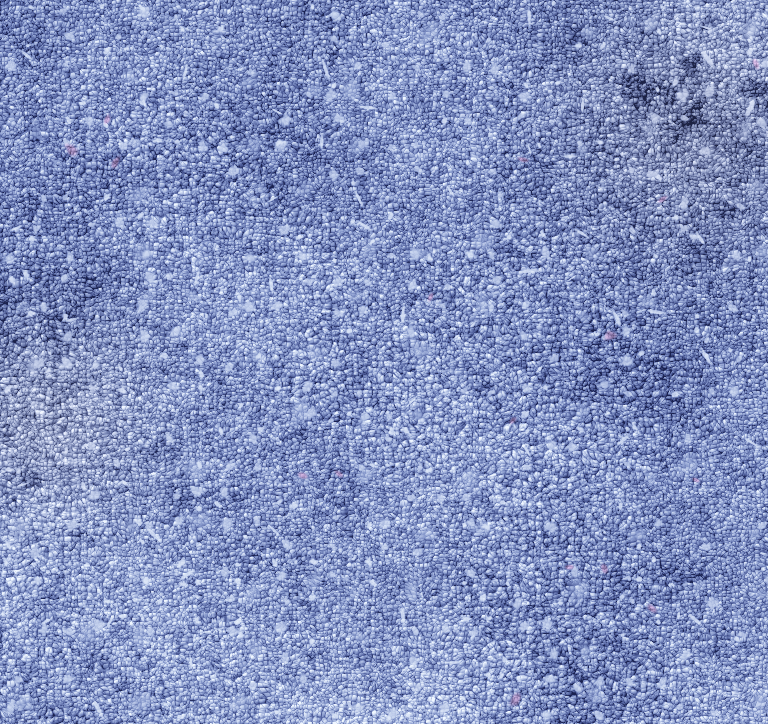
Give the GLSL for this texture, as a Shadertoy shader.

```glsl
vec3 hash3(vec2 p) {
    vec3 q = fract(p.xyx * vec3(0.1031, 0.1030, 0.0973));
    q += dot(q, q.yxz + 33.33);
    return fract((q.xxy + q.yzz) * q.zyx);
}

float noise(vec2 p) {
    vec2 i = floor(p), f = fract(p);
    f = f * f * (3.0 - 2.0 * f);
    float low = mix(hash3(i).x, hash3(i + vec2(1, 0)).x, f.x);
    float high = mix(hash3(i + vec2(0, 1)).x, hash3(i + vec2(1, 1)).x, f.x);
    return mix(low, high, f.y);
}

float fbm(vec2 p) {
    float sum = 0.0, amp = 0.5;
    for (int i = 0; i < 5; i++) {
        sum += amp * noise(p);
        p = mat2(1.6, 1.2, -1.2, 1.6) * p + 7.3;
        amp *= 0.5;
    }
    return sum / 0.97;
}

// Relief of packed grains lit from the upper left, centred on zero
float grains(vec2 p) {
    vec2 cell = floor(p), toGrain = vec2(0);
    float nearest = 9.0, second = 9.0, shade = 0.0;
    for (int y = -1; y <= 1; y++)
    for (int x = -1; x <= 1; x++) {
        vec2 id = cell + vec2(x, y);
        vec3 rnd = hash3(id);
        vec2 offset = p - id - 0.1 - 0.8 * rnd.xy;
        float dist = length(offset);
        if (dist < nearest) {
            second = nearest;
            nearest = dist;
            toGrain = offset;
            shade = rnd.z;
        } else {
            second = min(second, dist);
        }
    }
    float dome = smoothstep(0.0, 0.35, second - nearest);
    float light = dot(toGrain, vec2(-0.5, 0.85));
    return 0.18 * (dome - 0.68) + 0.26 * light * dome + 0.16 * (shade - 0.5);
}

// Scattered elliptical chips, at most one per cell
float chips(vec2 p, float chance, float radius, float stretch, float softness) {
    vec2 id = floor(p);
    vec3 rnd = hash3(id + 51.7), form = hash3(id + 113.1);
    float angle = 6.283 * form.x, c = cos(angle), s = sin(angle);
    vec2 q = mat2(c, s, -s, c) * (fract(p) - 0.3 - 0.4 * rnd.xy);
    q.y *= stretch * (1.0 + 0.5 * form.y);
    float size = radius * (0.5 + 0.5 * form.z);
    float dist = length(q) / size + 0.5 * (noise(p * 9.0) - 0.5);
    return step(rnd.z, chance) * (1.0 - smoothstep(1.0 - softness, 1.0 + 0.5 * softness, dist));
}

float spot(vec2 p, vec2 centre, float radius) {
    vec2 d = (p - centre) / radius;
    return exp(-dot(d, d));
}

vec3 blueRamp(float tone) {
    vec3 color = mix(vec3(0.10, 0.13, 0.31), vec3(0.31, 0.37, 0.61), smoothstep(0.08, 0.33, tone));
    color = mix(color, vec3(0.53, 0.60, 0.80), clamp((tone - 0.31) / 0.22, 0.0, 1.0));
    color = mix(color, vec3(0.77, 0.82, 0.93), clamp((tone - 0.53) / 0.24, 0.0, 1.0));
    return mix(color, vec3(0.94, 0.97, 1.0), clamp((tone - 0.77) / 0.2, 0.0, 1.0));
}

void mainImage(out vec4 fragColor, in vec2 fragCoord) {
    vec2 p = fragCoord / iResolution.y;
    vec2 warp = vec2(noise(p * 45.0), noise(p * 45.0 + 19.0)) - 0.5;
    vec2 q = p + 0.008 * warp;

    // Grain relief, with coarse and fine areas
    float coarse = smoothstep(0.3, 0.7, fbm(p * 4.0 + 3.0) + 0.15 * (0.5 - p.y));
    float tone = 0.535 + grains(q * vec2(92, 104)) * mix(0.75, 1.3, coarse);
    tone += grains(q * vec2(175, 190) + 40.0) * mix(1.25, 1.0, coarse);
    tone += 0.22 * (noise(p * 310.0) - 0.5);

    // Broad stains and worn patches
    float worn = spot(p, vec2(0.96, 0.83), 0.17) + spot(p, vec2(0.06, 0.42), 0.13);
    tone += 0.32 * (fbm(p * 5.0) - 0.5) + 0.05 * (0.45 - p.y) + 0.04 * worn;
    tone -= 0.06 * spot(p, vec2(0.1, 0.63), 0.2) + 0.07 * spot(p, vec2(0.86, 0.5), 0.1);
    float pits = smoothstep(0.58, 0.75, fbm(p * 24.0 + 8.0));
    tone -= pits * (0.06 + 0.18 * min(worn, 1.0));

    // Pale pebbles, blurred lumps and thin slivers
    tone = mix(tone, 0.69, 0.5 * chips(p * 13.0, 0.4, 0.24, 1.2, 0.7));
    tone = mix(tone, 0.80, 0.75 * chips(p * 27.0 + 5.0, 0.28, 0.25, 1.1, 0.4));
    tone = mix(tone, 0.90, 0.8 * chips(p * 38.0 + 31.0, 0.12, 0.25, 1.3, 0.5));
    tone = mix(tone, 0.88, 0.8 * chips(p * 17.0 + 77.0, 0.14, 0.28, 4.0, 0.5));

    // Colour, greyer where worn, with rare pink flecks
    vec3 color = blueRamp(tone);
    float grey = dot(color, vec3(0.3, 0.6, 0.1));
    color = mix(color, vec3(grey, grey, grey * 1.1), 0.3 * min(worn, 1.0));
    float pink = chips(p * 16.0 + 143.0, 0.07, 0.18, 1.5, 0.6);
    color = mix(color, vec3(0.76, 0.57, 0.76) * (0.6 + 0.7 * tone), 0.6 * pink);
    fragColor = vec4(color, 1.0);
}
```
